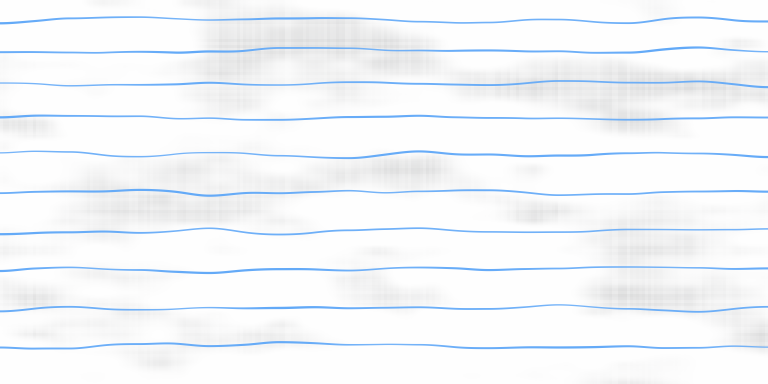
Give the GLSL for this pattern, as a Shadertoy shader.

```glsl
// Ruled paper: ten wavering blue ink lines over white with soft grey woven smudges.

float hash(vec2 p) {
    return fract(sin(dot(p, vec2(127.1, 311.7))) * 43758.5453);
}

float valueNoise(vec2 p) {
    vec2 cell = floor(p);
    vec2 f = fract(p);
    f = f * f * (3.0 - 2.0 * f);
    return mix(mix(hash(cell), hash(cell + vec2(1, 0)), f.x),
               mix(hash(cell + vec2(0, 1)), hash(cell + vec2(1, 1)), f.x), f.y);
}

float fbm(vec2 p) {
    float sum = 0.0;
    float amplitude = 0.57;
    for (int octave = 0; octave < 3; octave++) {
        sum += amplitude * valueNoise(p);
        p = p * 2.03 + vec2(17.3, 9.1);
        amplitude *= 0.5;
    }
    return sum;
}

// Uneven threads: each row and each column gets its own tone.
float weave(vec2 p) {
    vec2 thread = floor(p * 128.0);
    return hash(vec2(thread.x, 3.0)) + hash(vec2(7.0, thread.y)) - 1.0;
}

// Resting height of a rule, with a slight unevenness in the spacing.
float ruleHeight(float i) {
    return 0.099 + 0.0943 * i + 0.028 * sin(3.14159 * pow(i / 9.0, 1.6));
}

// Ink coverage of one hand-drawn rule.
float inkLine(vec2 p, float i, float pixel) {
    float wobble = valueNoise(vec2(p.x * 5.5, i * 13.0 + 2.0)) - 0.5;
    wobble += 0.3 * (valueNoise(vec2(p.x * 11.0, i * 13.0 + 5.0)) - 0.5);
    float pressure = valueNoise(vec2(p.x * 4.0, i * 13.0 + 8.0));
    float d = abs(p.y - ruleHeight(i) - 0.017 * wobble);
    float halfWidth = mix(0.0017, 0.0031, pressure);
    float coverage = clamp((halfWidth - d) / pixel + 0.5, 0.0, 1.0);
    return coverage * mix(0.85, 1.0, pressure);
}

void mainImage(out vec4 fragColor, in vec2 fragCoord) {
    vec2 p = fragCoord / iResolution.y;
    float pixel = 1.0 / iResolution.y;

    // Paper with wide, flat smudges that reveal the weave
    float smudge = smoothstep(0.5, 0.86, fbm(p * vec2(3.0, 9.0) + vec2(4.0, 21.0)));
    float shade = smudge * (0.1 + 0.035 * weave(p));
    vec3 color = vec3(0.996) - shade * vec3(1.0, 0.99, 0.98);

    // Blue rules
    float ink = 0.0;
    for (int i = 0; i < 10; i++) {
        ink = max(ink, inkLine(p, float(i), pixel));
    }
    color = mix(color, vec3(0.38, 0.66, 0.97), ink);

    fragColor = vec4(color, 1.0);
}
```
